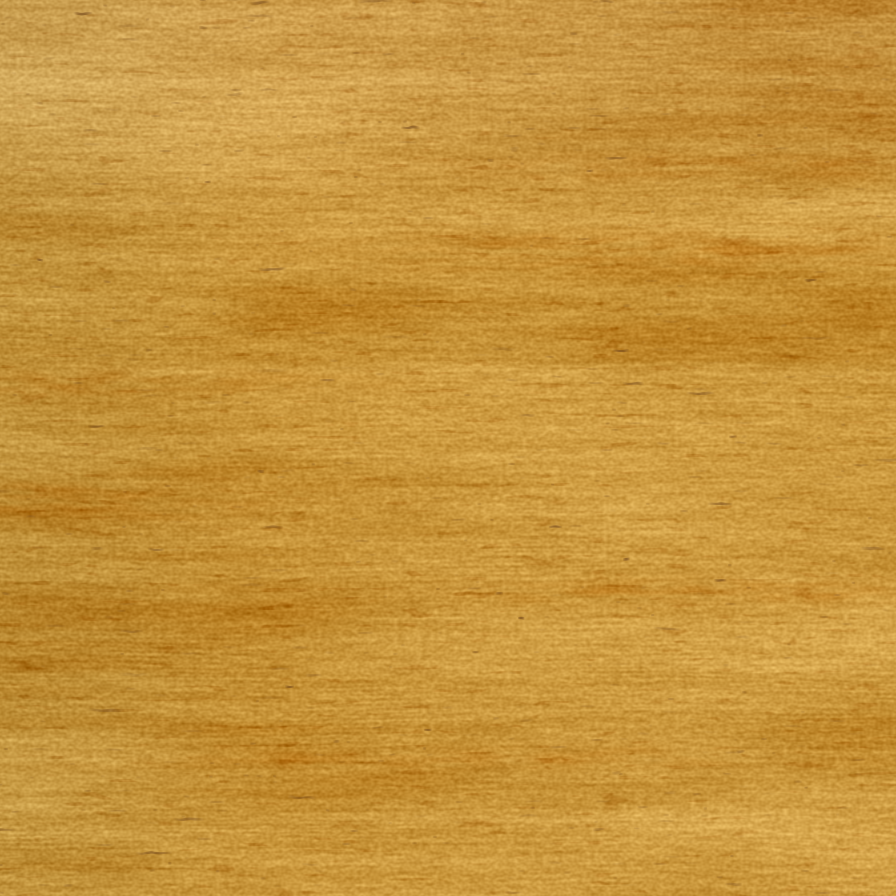
Reproduce this texture procedurally as a three.js fragment shader.

```glsl
// Golden pine board with horizontal grain, frayed ochre streaks and small dark pores.
varying vec2 vUv;

#define GOLD vec3(0.792, 0.594, 0.238)
#define OCHRE vec3(0.720, 0.440, 0.070)
#define PORE vec3(0.420, 0.250, 0.090)
#define TONE_SWING vec3(0.075, 0.092, 0.100)
#define BAND_SCALE vec2(1.3, 8.0)
#define GRAIN_ROWS 185.0
#define GRAIN_DEPTH 0.090
#define SPECKLE_DEPTH 0.105
#define STREAK_STRENGTH 0.65
#define PORE_STRENGTH 0.60

float hash(vec2 p) {
  vec3 q = fract(vec3(p.xyx) * 0.1031);
  q += dot(q, q.yzx + 33.33);
  return fract((q.x + q.y) * q.z);
}

vec2 gradient(vec2 cell) {
  float angle = 6.2832 * hash(cell);
  return vec2(cos(angle), sin(angle));
}

// Gradient noise, roughly -0.7 to 0.7
float noise(vec2 p) {
  vec2 i = floor(p), f = fract(p);
  vec2 u = f * f * f * (f * (f * 6.0 - 15.0) + 10.0);
  vec2 e = vec2(1.0, 0.0);
  float low = mix(dot(gradient(i), f), dot(gradient(i + e), f - e), u.x);
  float high = mix(dot(gradient(i + e.yx), f - e.yx),
                   dot(gradient(i + e.xx), f - e.xx), u.x);
  return mix(low, high, u.y);
}

// Broad light and dark bands, drawn out along the board
float bands(vec2 p) {
  return 1.1 * noise(p * BAND_SCALE + 7.3)
       + 0.60 * noise(p * BAND_SCALE * vec2(2.3, 3.0) + 31.7)
       + 0.50 * noise(p * BAND_SCALE * vec2(3.5, 8.0) + 53.1);
}

// Frayed ochre streaks at scattered heights
float streaks(vec2 p) {
  float sum = 0.0;
  float fray = 0.6 + 1.1 * noise(p * vec2(8.0, 55.0) + 11.0)
             + 1.3 * noise(p * vec2(20.0, 120.0) + 83.0);
  for (int i = 0; i < 6; i++) {
    float k = float(i);
    vec2 center = vec2(hash(vec2(k, 4.7)), 0.15 + 0.13 * k + 0.06 * hash(vec2(k, 9.1)));
    vec2 size = vec2(0.20 + 0.20 * hash(vec2(k, 2.3)), 0.010 + 0.014 * hash(vec2(k, 6.9)));
    vec2 d = (p - center) / size;
    sum += exp(-dot(d, d)) * (0.5 + 0.5 * hash(vec2(k, 13.0)));
  }
  return clamp(sum * fray, 0.0, 1.0);
}

// Fine rows of fibre: near-regular lines and shorter broken ones
float grain(vec2 p) {
  float y = p.y * GRAIN_ROWS;
  float ridge = sin(6.2832 * y + 6.0 * noise(p * vec2(5.0, 40.0)));
  float presence = smoothstep(-0.25, 0.45, noise(p * vec2(4.0, 10.0) + 19.0));
  return 0.24 * ridge * presence * mix(1.0, 0.4, p.y)
       + 0.65 * noise(vec2(p.x * 12.0, y) + 41.0)
       + 0.65 * noise(vec2(p.x * 40.0, y * 1.4) + 97.0);
}

// Thin brown fibre lines, sharp and often interrupted
float fibres(vec2 p) {
  float lines = smoothstep(0.16, 0.42, noise(p * vec2(14.0, 150.0) + 131.0));
  float breaks = smoothstep(-0.15, 0.25, noise(p * vec2(55.0, 120.0) + 149.0));
  return lines * breaks;
}

// Fine tooth of the surface
float speckle(vec2 p) {
  return 0.6 * noise(p * vec2(117.0, 203.0) + 5.0)
       + 0.8 * noise(p * vec2(223.0, 291.0) + 61.0);
}

// Tapered dashes scattered through a grid with shifted rows
float pores(vec2 p, vec2 cells, float density, float thickness) {
  vec2 g = p * cells;
  g.x += 17.0 * hash(vec2(floor(g.y), 3.0));
  vec2 cell = floor(g);
  float reach = mix(0.06, 0.32, pow(hash(cell + 47.0), 2.0));
  vec2 center = mix(vec2(0.35), vec2(0.65), vec2(hash(cell + 71.0), hash(cell + 89.0)));
  vec2 d = fract(g) - center;
  d.y += 0.14 * noise(p * vec2(90.0, 110.0));
  float along = clamp(1.0 - d.x * d.x / (reach * reach), 0.0, 1.0);
  float body = 1.0 - smoothstep(0.3 * thickness, thickness, abs(d.y) / cells.y);
  float weight = mix(0.2, 1.0, pow(hash(cell + 113.0), 1.5));
  return step(hash(cell + 23.0), density) * body * along * weight;
}

void main() {
  vec2 p = vUv;
  p.y += 0.008 * noise(p * vec2(2.0, 3.0) + 3.0);

  // Base tone and streaks
  float tone = bands(p);
  vec3 color = GOLD + TONE_SWING * tone;
  float stain = streaks(p) + 0.4 * smoothstep(0.2, 0.8, -tone);
  color = mix(color, OCHRE, STREAK_STRENGTH * clamp(stain, 0.0, 1.0));

  // Paler upper board and a slightly olive left side
  color += vec3(0.005, 0.012, 0.045) * smoothstep(0.65, 1.0, p.y);
  color += vec3(-0.025, -0.006, 0.008) * (1.0 - smoothstep(0.0, 0.35, p.x));

  // Fibre and surface texture
  color += GRAIN_DEPTH * grain(p) * vec3(0.85, 1.0, 0.95);
  color -= vec3(0.055, 0.080, 0.075) * fibres(p);
  color += SPECKLE_DEPTH * speckle(p) * vec3(0.9, 1.0, 1.0);

  // Faint short pores and a few dark ones
  float pore = 0.45 * pores(p, vec2(26.0, 130.0), 0.18, 0.0017);
  pore = max(pore, pores(p + 0.37, vec2(15.0, 80.0), 0.08, 0.0021));
  color = mix(color, PORE, PORE_STRENGTH * pore);
  gl_FragColor = vec4(clamp(color, 0.0, 1.0), 1.0);
}
```
